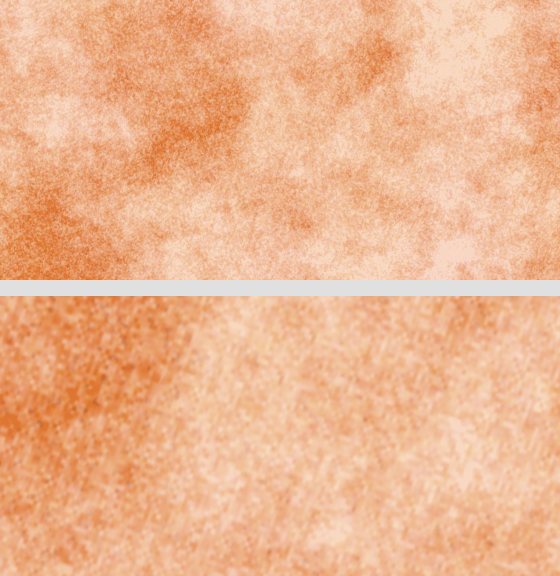
Top: the whole. Bottom: its middle third, enlarged.
A Shadertoy shader for this texture:

```glsl
// Weathered orange plaster: warped cloud noise makes pale and rusty stains,
// rough mottling frays them, and fine grain breaks them into specks. One tone
// value drives a burnt-to-cream ramp, with small red and ochre shifts on top.

const vec3 BURNT = vec3(0.88, 0.49, 0.24);
const vec3 CREAM = vec3(0.96, 0.80, 0.69);
const vec3 OCHRE_SHIFT = vec3(0.0, 0.025, -0.07);
const vec3 RED_SHIFT = vec3(-0.07, -0.05, 0.0);

float hash(vec2 p) {
    return fract(sin(dot(p, vec2(127.1, 311.7))) * 43758.5453);
}

float valueNoise(vec2 p) {
    vec2 cell = floor(p);
    vec2 f = fract(p);
    f = f * f * (3.0 - 2.0 * f);
    float low = mix(hash(cell), hash(cell + vec2(1.0, 0.0)), f.x);
    float high = mix(hash(cell + vec2(0.0, 1.0)), hash(cell + vec2(1.0)), f.x);
    return mix(low, high, f.y);
}

mat2 rotation(float angle) {
    float c = cos(angle), s = sin(angle);
    return mat2(c, s, -s, c);
}

// Normalised sum of octaves, turned at each step to hide the lattice
float fbm(vec2 p, int octaves, float gain) {
    float sum = 0.0, total = 0.0, weight = 1.0;
    mat2 turn = rotation(0.65);
    for (int i = 0; i < octaves; i++) {
        sum += weight * valueNoise(p);
        total += weight;
        weight *= gain;
        p = turn * p * 2.03 + 17.3;
    }
    return sum / total;
}

// Soft round patch that fades out with distance
float stain(vec2 p, vec2 center, float radius) {
    vec2 d = (p - center) / radius;
    return exp(-dot(d, d));
}

// Barely stretched fine specks over rounder ones, centred on zero
float grain(vec2 p, float angle, float scale) {
    vec2 q = rotation(angle) * p;
    float fine = valueNoise(q * vec2(1.1, 0.9) * scale);
    float coarse = valueNoise(rotation(1.1) * q * 0.55 * scale + 41.0);
    return mix(coarse, fine, 0.6) - 0.5;
}

// Broad tone: 0 is burnt, 1 is cream
float cloudTone(vec2 p) {
    vec2 warp = vec2(fbm(p * 5.0 + 5.2, 5, 0.6), fbm(p * 5.0 + 31.7, 5, 0.6)) - 0.5;
    vec2 q = p + 0.4 * warp;
    float tone = 0.75 + 1.35 * (fbm(q * 2.7 + 8.4, 5, 0.6) - 0.5);
    tone -= 0.38 * stain(q, vec2(0.20, 0.10), 0.28);
    tone -= 0.36 * stain(q, vec2(0.70, 0.50), 0.20);
    tone -= 0.18 * stain(q, vec2(0.44, 0.92), 0.25);
    tone += 0.26 * stain(q, vec2(0.96, 0.47), 0.19);
    return tone;
}

void mainImage(out vec4 fragColor, in vec2 fragCoord) {
    vec2 p = fragCoord / iResolution.y;

    // Stains with frayed, mottled bodies
    float cloud = cloudTone(p);
    cloud += 0.85 * (fbm(p * 11.0 + 23.0, 4, 0.75) - 0.5);

    // Grain bites harder where the pigment is dark
    float bite = mix(1.0, 0.6, smoothstep(0.25, 0.95, cloud));
    float tone = cloud + bite * grain(p, 0.35, 190.0);
    vec3 color = mix(BURNT, CREAM, clamp(tone, -0.1, 1.15));

    // Hue drifts in broad areas and from speck to speck
    float drift = fbm(p * 3.0 + 63.0, 3, 0.5) - 0.5;
    float ochre = 0.5 * drift + 0.8 * grain(p + 3.7, -0.2, 150.0);
    float redness = smoothstep(0.08, 0.36, grain(p + 9.1, 0.5, 170.0));
    color += OCHRE_SHIFT * ochre + RED_SHIFT * redness * (1.1 - clamp(tone, 0.0, 1.0));

    fragColor = vec4(clamp(color, 0.0, 1.0), 1.0);
}
```
